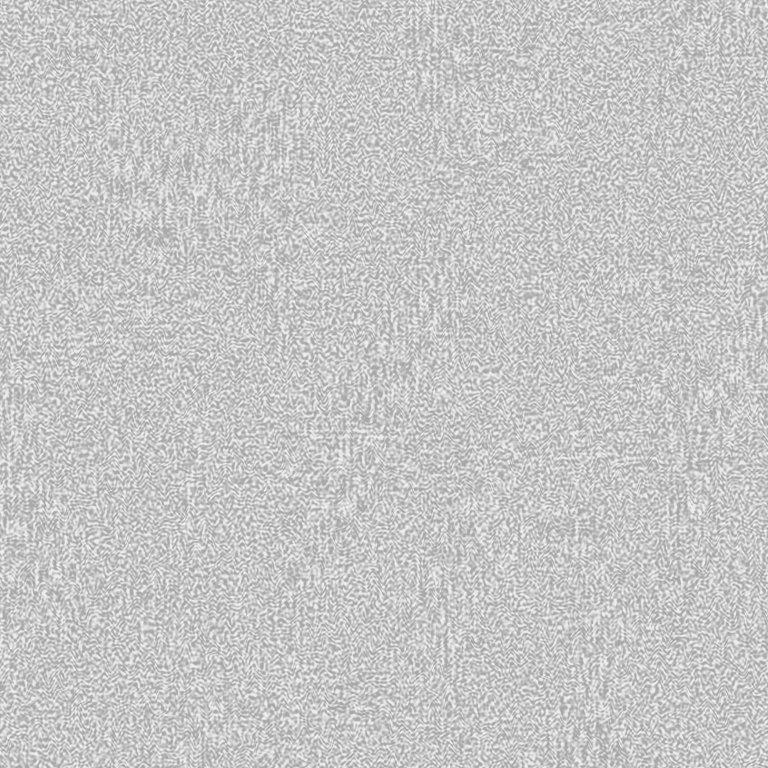
Reproduce this texture procedurally as a WebGL 1 fragment shader.

```glsl
precision highp float;

uniform vec2 u_resolution;

// Tones
const vec3 SHADOW_GREY = vec3(0.655);
const vec3 LIGHT_GREY = vec3(0.93);
const float TONE_LOW = -2.05;
const float TONE_HIGH = 2.4;

// Threads across the canvas, and noise cells that break them up
const float WEFT_THREADS = 131.0;
const float WARP_THREADS = 127.0;
const vec2 WEFT_BREAK_CELLS = vec2(78.0, 30.0);
const vec2 WARP_BREAK_CELLS = vec2(30.0, 62.0);
const float BREAK_CYCLES = 0.6;

// Noise cells across the canvas
const vec2 GRAIN_CELLS = vec2(212.0, 221.0);
const vec2 LONG_WARP_CELLS = vec2(218.0, 34.0);
const vec2 LONG_WEFT_CELLS = vec2(32.0, 223.0);
const vec2 PATCH_CELLS = vec2(9.0, 4.0);
const vec2 CLOUD_CELLS = vec2(13.0, 11.0);

// Layer strengths
const float GRAIN_WEIGHT = 0.80;
const float WEFT_WEIGHT = 0.62;
const float WARP_WEIGHT = 0.48;
const float LONG_THREAD_MIN = 0.06;
const float LONG_WARP_MAX = 0.72;
const float LONG_WEFT_MAX = 0.46;
const float CLOUD_WEIGHT = 0.04;

const float NOISE_GAIN = 4.63; // brings gradient noise to unit deviation
const float WAVE_GAIN = 1.414; // brings a cosine to unit deviation
const float TAU = 6.2831853;

float hash(vec2 cell) {
  vec3 p = fract(cell.xyx * vec3(0.1031, 0.1030, 0.0973));
  p += dot(p, p.yzx + 33.33);
  return fract((p.x + p.y) * p.z);
}

float cornerSlope(vec2 cell, vec2 corner, vec2 local) {
  float angle = TAU * hash(cell + corner);
  return dot(vec2(cos(angle), sin(angle)), local - corner);
}

float gradientNoise(vec2 p) {
  vec2 cell = floor(p);
  vec2 f = fract(p);
  vec2 blend = f * f * f * (f * (f * 6.0 - 15.0) + 10.0);
  float bottom = mix(cornerSlope(cell, vec2(0.0, 0.0), f),
                     cornerSlope(cell, vec2(1.0, 0.0), f), blend.x);
  float top = mix(cornerSlope(cell, vec2(0.0, 1.0), f),
                  cornerSlope(cell, vec2(1.0, 1.0), f), blend.x);
  return NOISE_GAIN * mix(bottom, top, blend.y);
}

// Evenly spaced threads, knocked out of step by noise
float brokenThreads(float across, vec2 breakPoint) {
  float phase = across + BREAK_CYCLES * gradientNoise(breakPoint);
  return WAVE_GAIN * cos(TAU * phase);
}

float patchMask(vec2 p) {
  return smoothstep(-0.7, 2.0, gradientNoise(p));
}

void main() {
  vec2 uv = gl_FragCoord.xy / u_resolution;

  // Short strokes of the weave
  float weft = brokenThreads(uv.y * WEFT_THREADS, uv * WEFT_BREAK_CELLS + 401.6);
  float warp = brokenThreads(uv.x * WARP_THREADS, uv * WARP_BREAK_CELLS + 733.2);
  float grain = gradientNoise(uv * GRAIN_CELLS + 5.3);

  // Long threads come through in patches
  float longWarpWeight = mix(LONG_THREAD_MIN, LONG_WARP_MAX,
                             patchMask(uv * PATCH_CELLS + 17.4));
  float longWeftWeight = mix(LONG_THREAD_MIN, LONG_WEFT_MAX,
                             patchMask(uv * PATCH_CELLS.yx + 53.8));
  float longThreads = longWarpWeight * gradientNoise(uv * LONG_WARP_CELLS + 907.9)
                    + longWeftWeight * gradientNoise(uv * LONG_WEFT_CELLS + 613.4);

  // Combine at constant contrast
  vec3 weights = vec3(GRAIN_WEIGHT, WEFT_WEIGHT, WARP_WEIGHT);
  float spread = sqrt(dot(weights, weights) + longWarpWeight * longWarpWeight
                      + longWeftWeight * longWeftWeight);
  float weave = (dot(weights, vec3(grain, weft, warp)) + longThreads) / spread;
  weave += CLOUD_WEIGHT * gradientNoise(uv * CLOUD_CELLS + 91.1);

  float tone = smoothstep(TONE_LOW, TONE_HIGH, weave);
  gl_FragColor = vec4(mix(SHADOW_GREY, LIGHT_GREY, tone), 1.0);
}
```
